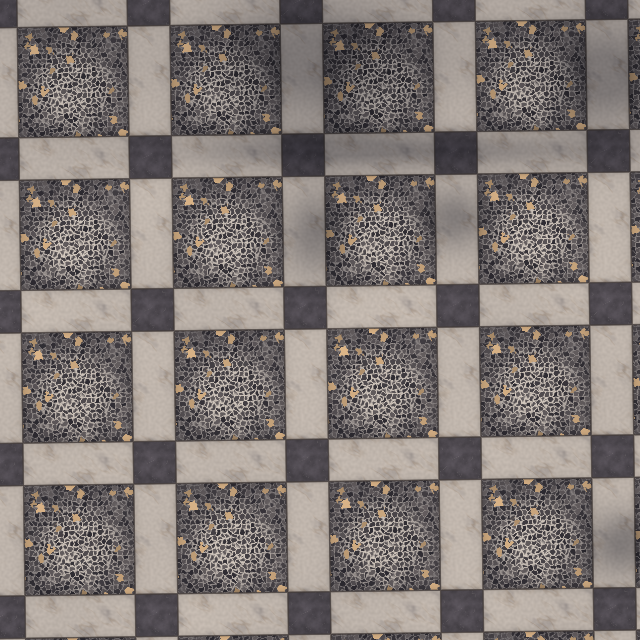
A Shadertoy shader for this texture:

```glsl
// Floor of speckled terrazzo squares framed by marble strips, with dark slate
// squares where the strips cross. A slightly turned lattice is folded with fract;
// Voronoi cells make the chips, gradient noise the veins, soft ellipses the shade.

const float PERIOD = 0.2386;              // lattice step in canvas heights
const float TURN = 0.0136;                // lattice rotation in radians
const vec2  ORIGIN = vec2(0.039, 0.069);  // lower left corner of one terrazzo
const float TILE = 0.722;                 // terrazzo side, in periods
const float JOINT = 0.005;                // half width of a joint, in periods
const float CHIP_SCALE = 31.0;            // chips per period
const float CHIP_GAP = 0.10;              // cement between chips, in chip cells
const float TAN_SCALE = 11.0;             // large tan chip cells per period
const float TAN_SHARE = 0.24;             // share of those cells holding a chip
const float SHADE_DEPTH = 0.32;

const vec3 MARBLE = vec3(0.75, 0.71, 0.675);
const vec3 MARBLE_GREY = vec3(0.57, 0.54, 0.53);
const vec3 MARBLE_STAIN = vec3(0.59, 0.50, 0.41);
const vec3 SLATE = vec3(0.31, 0.29, 0.315);
const vec3 SCRATCH = vec3(0.50, 0.48, 0.48);
const vec3 CEMENT_LIGHT = vec3(0.82, 0.78, 0.74);
const vec3 CEMENT_DARK = vec3(0.47, 0.45, 0.455);
const vec3 CHIP_DARK = vec3(0.17, 0.16, 0.185);
const vec3 CHIP_GREY = vec3(0.39, 0.365, 0.37);
const vec3 CHIP_TAN = vec3(0.74, 0.61, 0.46);
const vec3 JOINT_COLOR = vec3(0.26, 0.23, 0.22);
const vec3 SHADE_TINT = vec3(1.0, 0.98, 0.90);

// Shade ellipses: centre xy, radii zw
const int SHADES = 6;
const vec4 SHADE[SHADES] = vec4[SHADES](
    vec4(0.50, 0.90, 0.16, 0.10), vec4(0.62, 0.765, 0.34, 0.03),
    vec4(0.49, 0.635, 0.05, 0.07), vec4(0.97, 0.15, 0.05, 0.05),
    vec4(0.95, 0.88, 0.08, 0.08), vec4(0.71, 0.66, 0.05, 0.05));

vec2 hash2(vec2 p) {
    vec3 h = fract(p.xyx * vec3(0.1031, 0.1030, 0.0973));
    h += dot(h, h.yzx + 33.33);
    return fract((h.xx + h.yz) * h.zy);
}

float gradientDot(vec2 cell, vec2 corner, vec2 f) {
    float a = 6.2832 * hash2(cell + corner).x;
    return dot(vec2(cos(a), sin(a)), f - corner);
}

float noise(vec2 p) {
    vec2 i = floor(p), f = p - i;
    vec2 u = f * f * f * (f * (f * 6.0 - 15.0) + 10.0);
    return mix(mix(gradientDot(i, vec2(0, 0), f), gradientDot(i, vec2(1, 0), f), u.x),
               mix(gradientDot(i, vec2(0, 1), f), gradientDot(i, vec2(1, 1), f), u.x), u.y);
}

float fbm(vec2 p) {
    float sum = 0.0, amp = 1.0;
    for (int i = 0; i < 4; i++) {
        sum += amp * noise(p);
        p = mat2(1.6, 1.2, -1.2, 1.6) * p + 7.3;
        amp *= 0.5;
    }
    return sum;
}

// Nearest distance, second distance and the two hashes of the nearest cell
vec4 voronoi(vec2 p) {
    vec2 i = floor(p), f = p - i;
    vec4 best = vec4(8.0);
    for (int y = -1; y <= 1; y++)
    for (int x = -1; x <= 1; x++) {
        vec2 g = vec2(x, y), h = hash2(i + g + 40.0);
        float d = length(g + 0.1 + 0.8 * h - f);
        if (d < best.x) best = vec4(d, best.x, hash2(i + g + 90.0));
        else best.y = min(best.y, d);
    }
    return best;
}

vec3 terrazzo(vec2 q, float aa) {
    vec2 warp = vec2(noise(q * 40.0), noise(q * 40.0 + 50.0));
    float glow = 1.0 - smoothstep(0.12, 0.64, length(q / TILE - vec2(0.50, 0.43)));
    glow = clamp(glow + 0.25 * noise(q * 7.0), 0.0, 1.0);

    vec4 v = voronoi(q * CHIP_SCALE + 0.45 * warp);
    float soft = 0.5 * aa * CHIP_SCALE;
    float chip = smoothstep(-soft, soft, 0.5 * (v.y - v.x) - CHIP_GAP * (0.6 + 0.5 * glow));
    vec3 col = mix(mix(CEMENT_DARK, CEMENT_LIGHT, glow), mix(CHIP_DARK, CHIP_GREY, v.z), chip);

    vec4 t = voronoi(q * TAN_SCALE + 0.35 * warp + 3.0);
    float tanSoft = 0.5 * aa * TAN_SCALE;
    float tanChip = 1.0 - smoothstep(-tanSoft, tanSoft, t.x - 0.18 - 0.16 * t.w);
    return mix(col, CHIP_TAN * (0.85 + 0.3 * t.w), tanChip * step(t.z, TAN_SHARE));
}

vec3 marble(vec2 q, float upright) {
    vec2 p = mat2(0.8, 0.6, -0.6, 0.8) * q + 5.0 * upright;
    float cloud = fbm(p * vec2(4.0, 7.0));
    float vein = 1.0 - abs(fbm(p * vec2(3.0, 9.0) + 20.0));
    vec3 col = mix(MARBLE, MARBLE_GREY, smoothstep(0.0, 0.8, cloud));
    col = mix(col, MARBLE_STAIN, 0.32 * smoothstep(0.85, 1.0, vein) * smoothstep(-0.3, 0.4, cloud));
    return col * (1.0 + 0.06 * noise(q * 45.0));
}

vec3 slate(vec2 q) {
    vec2 p = mat2(0.8, -0.6, 0.6, 0.8) * q;
    float scratch = smoothstep(0.95, 1.0, 1.0 - abs(noise(p * vec2(9.0, 32.0))));
    vec3 col = SLATE * (1.0 + 0.22 * fbm(q * 14.0));
    return mix(col, SCRATCH, 0.35 * scratch * smoothstep(0.0, 0.4, noise(q * 17.0 + 9.0)));
}

void mainImage(out vec4 fragColor, in vec2 fragCoord) {
    vec2 uv = fragCoord / iResolution.y;
    float c = cos(TURN), s = sin(TURN), aa = 1.0 / (iResolution.y * PERIOD);
    vec2 q = fract(mat2(c, -s, s, c) * (uv - ORIGIN) / PERIOD);

    // Signed distance to the strip edges, negative inside a strip
    vec2 edge = abs(q - 0.5 * (1.0 + TILE));
    edge = min(edge, 1.0 - edge) - 0.5 * (1.0 - TILE);
    vec2 strip = 1.0 - smoothstep(-0.5 * aa, 0.5 * aa, edge);

    // Materials and joints
    vec3 col = mix(terrazzo(q, aa), marble(q, step(TILE, q.x)), max(strip.x, strip.y));
    col = mix(col, slate(q), strip.x * strip.y);
    float seam = min(abs(edge.x), abs(edge.y));
    col *= 1.0 - 0.12 * exp(-seam / 0.02);
    col = mix(col, JOINT_COLOR, 0.7 * (1.0 - smoothstep(JOINT - 0.5 * aa, JOINT + 0.5 * aa, seam)));

    // Uneven light over the whole floor
    float shade = 0.25 * smoothstep(0.65, 1.0, uv.y) + 0.15 * noise(uv * 5.0);
    for (int i = 0; i < SHADES; i++) {
        vec2 d = (uv - SHADE[i].xy) / SHADE[i].zw;
        shade += exp(-dot(d, d));
    }
    col *= 1.0 - SHADE_DEPTH * SHADE_TINT * clamp(shade, -0.2, 1.1);
    fragColor = vec4(clamp(col, 0.0, 1.0), 1.0);
}
```
